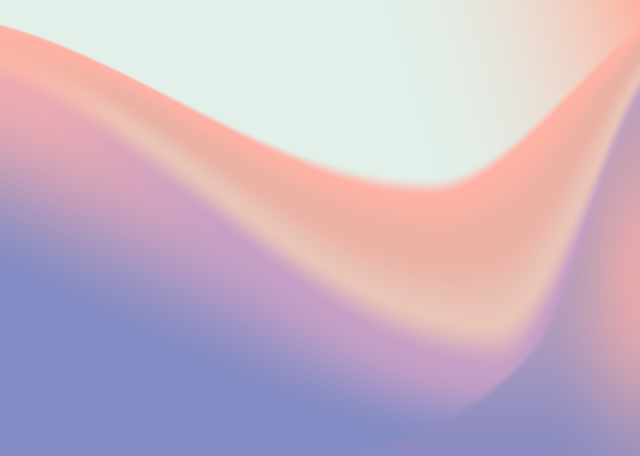
This background is drawn by a Shadertoy shader. Its source:

```glsl
// Soft silk-like wave: a pale sky above bands of peach, cream, mauve and blue.
// Each band boundary is a smooth cubic valley; colours blend by the vertical
// position between neighbouring boundaries, and a rosy fold covers the right.

// Cubic through two knots, each given as (x, height, slope).
float cubic(float x, vec3 a, vec3 b) {
    float span = b.x - a.x;
    float t = clamp((x - a.x) / span, 0.0, 1.0);
    float u = 1.0 - t;
    return mix(a.y, b.y, t * t * (3.0 - 2.0 * t))
         + span * t * u * (a.z * u - b.z * t);
}

// Two cubics joined at a middle knot.
float valley(float x, vec3 left, vec3 middle, vec3 right) {
    return x < middle.x ? cubic(x, left, middle) : cubic(x, middle, right);
}

// Eased position of y between two boundaries.
float ease(float from, float to, float y) {
    float t = clamp((y - from) / max(to - from, 0.01), 0.0, 1.0);
    return t * t * (3.0 - 2.0 * t);
}

float bell(float x, float centre, float width) {
    float d = (x - centre) / width;
    return exp(-d * d);
}

vec3 skyColor(vec2 p) {
    float warmth = clamp((p.x - 0.3 * p.y - 4.3) / 3.38, 0.0, 1.0);
    return mix(vec3(0.886, 0.941, 0.914), vec3(0.996, 0.70, 0.63), pow(warmth, 2.1));
}

vec3 waveColor(vec2 p, float crest) {
    float creamLine = valley(p.x, vec3(0.0, 0.72, 0.32), vec3(5.9, 3.88, 0.0), vec3(7.75, 0.80, -1.5));
    float mauveLine = valley(p.x, vec3(0.0, 1.0, 0.38), vec3(6.0, 4.43, 0.0), vec3(7.75, 1.05, -1.8));
    float blueLine = valley(p.x, vec3(0.0, 3.4, 0.5), vec3(6.0, 5.45, 0.0), vec3(7.75, 1.9, -1.8));

    // Cream and mauve turn pink toward the left side
    float inward = smoothstep(0.0, 2.0, p.x);
    vec3 peach = vec3(1.0, 0.698, 0.647);
    vec3 clay = mix(vec3(0.985, 0.70, 0.645), vec3(0.918, 0.694, 0.643), inward);
    vec3 cream = mix(vec3(0.984, 0.710, 0.660), vec3(0.914, 0.768, 0.718), inward);
    vec3 mauve = mix(vec3(0.925, 0.670, 0.695), vec3(0.775, 0.624, 0.775), smoothstep(0.0, 3.2, p.x));

    float middle = mix(crest, creamLine, 0.5);
    vec3 color = mix(peach, clay, ease(crest, middle, p.y));
    color = mix(color, cream, ease(middle, creamLine, p.y));
    color = mix(color, mauve, ease(creamLine, mauveLine, p.y));
    return mix(color, vec3(0.506, 0.545, 0.769), ease(mauveLine, blueLine, p.y));
}

vec3 foldColor(vec2 p) {
    vec3 color = mix(vec3(0.690, 0.608, 0.735), vec3(0.545, 0.549, 0.757), smoothstep(3.7, 5.5, p.y));
    float blush = smoothstep(6.5, 7.9, p.x) * bell(p.y, 3.3, 1.7);
    return mix(color, vec3(0.925, 0.670, 0.665), blush);
}

void mainImage(out vec4 fragColor, in vec2 fragCoord) {
    // The canvas spans 7.68 by 5.46 units, with y measured downward
    vec2 p = fragCoord / iResolution.xy * vec2(7.68, 5.46);
    p.y = 5.46 - p.y;

    float crest = valley(p.x, vec3(0.0, 0.3, 0.26), vec3(5.15, 2.24, 0.0), vec3(7.68, 0.35, -0.75));
    float foldLine = valley(p.x, vec3(3.3, 5.45, 0.0), vec3(6.4, 4.2, -1.1), vec3(7.68, 1.15, -1.2));

    vec3 color = waveColor(p, crest);
    float foldBlur = mix(0.08, 0.28, smoothstep(6.2, 7.5, p.x));
    color = mix(color, foldColor(p), smoothstep(-foldBlur, foldBlur, p.y - foldLine));

    // The crest is crisp at the sides and blurred at the valley floor
    float crestBlur = mix(0.025, 0.12, bell(p.x, 5.0, 2.0));
    color = mix(skyColor(p), color, smoothstep(-crestBlur, crestBlur, p.y - crest));
    fragColor = vec4(color, 1.0);
}
```
